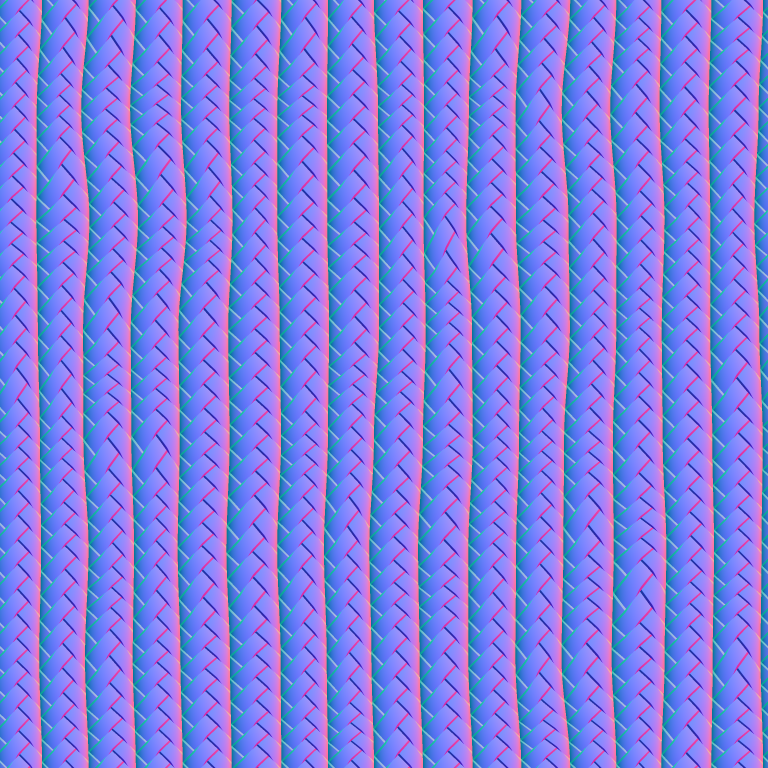
Reproduce this texture map procedurally as a WebGL 1 fragment shader.

```glsl
precision highp float;
// Tangent-space normal map of sixteen upright plaited cords, side by side.
// Each cord is a rounded profile carrying a two-over, two-under diagonal weave;
// wrapping noise bends the cords and stretches the plait along their length.

uniform vec2 u_resolution;

float hash(vec2 p) {
  return fract(sin(dot(p, vec2(127.1, 311.7))) * 43758.5453);
}

// Value noise whose lattice wraps after period cells
float wrapNoise(vec2 p, vec2 period) {
  vec2 cell = floor(p);
  vec2 f = fract(p);
  f = f * f * (3.0 - 2.0 * f);
  vec2 a = mod(cell, period);
  vec2 b = mod(cell + 1.0, period);
  return mix(mix(hash(a), hash(vec2(b.x, a.y)), f.x),
             mix(hash(vec2(a.x, b.y)), hash(b), f.x), f.y);
}

// Slope of one visible strand: along runs 0..2 upward, across runs 0..1
// from its lower to its upper side. Result is (along, across) tilt.
vec2 strandSlope(float along, float across) {
  // Bevels taper to nothing where parallel strands meet
  float upperWidth = 0.12 * (1.0 - smoothstep(0.8, 1.7, along));
  float lowerWidth = 0.12 * smoothstep(0.5, 1.2, along);
  float upperEdge = smoothstep(1.0 - upperWidth, 1.03 - upperWidth, across);
  float lowerEdge = smoothstep(1.0 - lowerWidth, 1.03 - lowerWidth, 1.0 - across);
  float roundness = 0.06 * (across - 0.5);
  return vec2(0.2 * (along - 0.95), roundness + 0.75 * upperEdge - 1.05 * lowerEdge);
}

vec3 cordNormal(vec2 uv) {
  // Bent cords
  float bend = wrapNoise(uv * vec2(8.0, 7.0), vec2(8.0, 7.0)) - 0.5;
  float column = uv.x * 16.0 - 0.79 + 0.22 * bend;
  float cord = mod(floor(column), 16.0);
  float x = fract(column);

  // Plait rows, shifted and stretched separately on each cord
  float stretch = wrapNoise(vec2(cord, uv.y * 11.0), vec2(16.0, 11.0)) - 0.5;
  float row = uv.y * 32.0 + hash(vec2(cord, 41.0)) + 0.75 * stretch;

  // Crossing diagonals: rising strands are bands of rise, falling ones of fall
  float rise = row - 2.0 * x;
  float fall = row + 2.0 * x;
  float crossing = mod(floor(fall) - floor(rise), 4.0);
  float riseOnTop = step(0.5, crossing) * step(crossing, 2.5);

  vec2 slope;
  if (riseOnTop > 0.5) {
    vec2 s = strandSlope(fract(fall) + step(1.5, crossing), fract(rise));
    slope = s.x * vec2(0.7, 0.7) + s.y * vec2(-0.7, 0.7);
  } else {
    vec2 s = strandSlope(fract(rise) + step(2.5, crossing), fract(fall));
    slope = s.x * vec2(-0.7, 0.7) + s.y * vec2(0.7, 0.7);
  }

  // Rounded cord profile, steep at the valleys and shaded on the left flank
  float t = 2.0 * x - 1.0;
  float side = 0.46 * t + 0.62 * t * t * t * t * t;
  vec2 n = vec2(side, 0.0) + slope;
  n /= max(1.0, length(n) / 0.96);
  float flank = max(-t, 0.0);
  float facing = sqrt(1.0 - dot(n, n)) * (1.0 - 0.45 * flank * flank * flank);
  return vec3(n, facing);
}

void main() {
  // Nine samples per pixel smooth every edge
  vec3 color = vec3(0.0);
  for (int j = 0; j < 3; j++) {
    for (int i = 0; i < 3; i++) {
      vec2 offset = (vec2(float(i), float(j)) - 1.0) / 3.0;
      vec2 uv = (gl_FragCoord.xy + offset) / u_resolution;
      color += 0.5 + 0.5 * cordNormal(uv);
    }
  }
  gl_FragColor = vec4(color / 9.0, 1.0);
}
```
